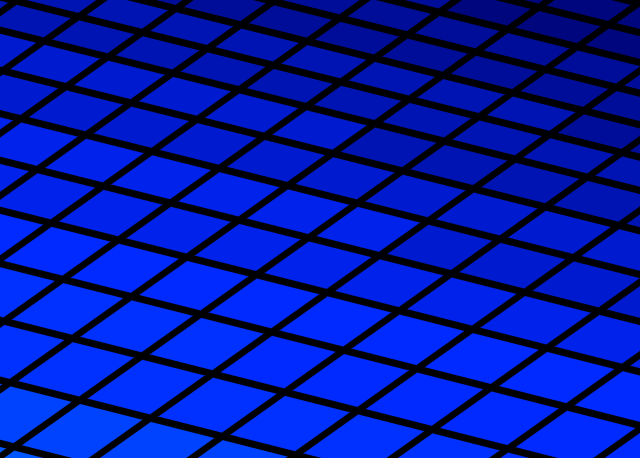
Write a Shadertoy shader that draws this pattern.

```glsl
// Line spacing grows quadratically: offset = v.x * n + v.y * n * n
float lineOffset(float n, vec2 v) {
    return n * (v.x + v.y * n);
}

float lineIndex(float offset, vec2 v) {
    return (sqrt(max(v.x * v.x + 4.0 * v.y * offset, 0.0)) - v.x) / (2.0 * v.y);
}

// Shallow lines: the far rows shrink more slowly than the near ones
vec2 rowSpacing(float side) {
    return side < 0.0 ? vec2(0.073, 0.00091) : vec2(0.0839, 0.00361);
}

// Blue steps from far (dark) to near (bright)
vec3 tileColor(float nearness) {
    float level = floor((nearness + 0.082) / 0.1825);
    float green = 0.079 + 0.028 * level + 0.045 * max(level - 4.0, 0.0);
    float blue = 0.706 + 0.106 * level;
    return clamp(vec3(0.0, green, blue), 0.0, 1.0);
}

void mainImage(out vec4 fragColor, in vec2 fragCoord) {
    // Height is one unit, y runs downward
    vec2 p = vec2(fragCoord.x, iResolution.y - fragCoord.y) / iResolution.y;
    float pixel = 1.0 / iResolution.y;

    // Coordinates across the two line families
    float across = p.y - (0.2485 + 0.005 * p.y) * p.x - 0.0657;
    float diagonal = p.y + 0.71 * p.x - 0.0274;
    vec2 columnSpacing = vec2(0.1296, 0.00128);

    float row = lineIndex(across, rowSpacing(across));
    float column = lineIndex(diagonal, columnSpacing);

    // Distance to the nearest line of each family
    float nearRow = round(row);
    float rowDist = abs(across - lineOffset(nearRow, rowSpacing(nearRow))) / 1.031;
    float columnDist = abs(diagonal - lineOffset(round(column), columnSpacing)) / 1.226;

    // One flat colour per tile, taken at its centre
    float midRow = floor(row) + 0.5;
    float rowCenter = lineOffset(midRow, rowSpacing(midRow)) + 0.0657;
    float columnCenter = lineOffset(floor(column) + 0.5, columnSpacing) + 0.0274;
    float centerX = (columnCenter - rowCenter) / 0.96;
    vec3 color = tileColor(rowCenter - 0.07 * (centerX - 0.7));

    // Black grid
    float edge = min(rowDist - 0.0077, columnDist - 0.0072);
    color = mix(vec3(0.0, 0.0, 0.01), color, smoothstep(-0.7 * pixel, 0.7 * pixel, edge));
    fragColor = vec4(color, 1.0);
}
```
